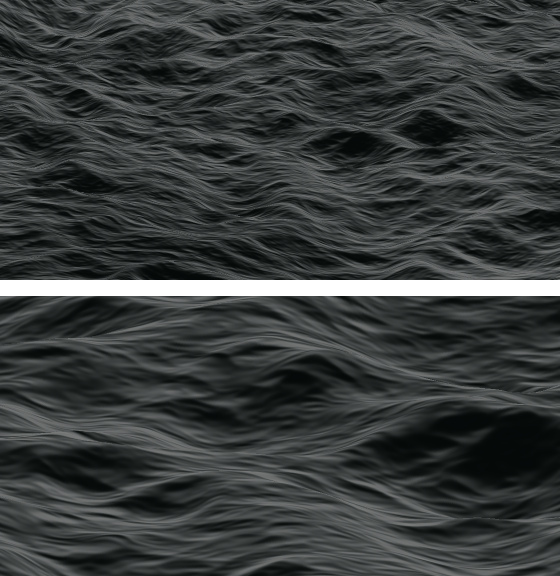
Top, the full canvas; bottom, a detail of the centre.
Write a Shadertoy shader that draws this texture.

```glsl
// Dark choppy sea under a dim sky, seen at a low angle.

vec2 hashGradient(vec2 cell) {
    vec3 h = fract(cell.xyx * vec3(0.1031, 0.1030, 0.0973));
    h += dot(h, h.yzx + 33.33);
    return 2.0 * fract((h.xx + h.yz) * h.zy) - 1.0;
}

float gradientNoise(vec2 p) {
    vec2 i = floor(p), f = p - i;
    vec2 u = f * f * f * (f * (f * 6.0 - 15.0) + 10.0);
    float a = dot(hashGradient(i), f);
    float b = dot(hashGradient(i + vec2(1, 0)), f - vec2(1, 0));
    float c = dot(hashGradient(i + vec2(0, 1)), f - vec2(0, 1));
    float d = dot(hashGradient(i + vec2(1, 1)), f - vec2(1, 1));
    return mix(mix(a, b, u.x), mix(c, d, u.x), u.y);
}

// Screen position to the foreshortened water plane
vec2 toWater(vec2 s) {
    vec2 q = vec2(s.x * (0.85 + 0.4 * s.y), 2.2 * s.y * (0.85 + 0.3 * s.y));
    q.y += 0.08 * sin(q.x * 3.0 + q.y * 1.7);
    return q;
}

// Sharp-crested waves; each octave is finer, flatter and sheared the other way
float waveHeight(vec2 q, int octaves) {
    vec2 p = q * vec2(1.5, 2.0) + 17.0;
    float height = 0.0, amplitude = 0.2, shear = 0.4;
    for (int i = 0; i < octaves; i++) {
        float g = gradientNoise(p);
        height -= amplitude * sqrt(g * g + 0.003);
        p = vec2(p.x * 1.8, p.y * 2.1 + shear * p.x) + 5.3;
        amplitude *= 0.45;
        shear = -shear;
    }
    return height;
}

// Nearest water row whose raised surface reaches the line of sight
float findSurface(vec2 s) {
    float near = s.y, far = s.y;
    for (int i = 0; i < 32; i++) {
        far = near + 0.007;
        if (far + waveHeight(toWater(vec2(s.x, far)), 3) >= s.y) break;
        near = far;
    }
    for (int i = 0; i < 5; i++) {
        float mid = 0.5 * (near + far);
        if (mid + waveHeight(toWater(vec2(s.x, mid)), 3) >= s.y) far = mid;
        else near = mid;
    }
    return far;
}

vec3 seaColor(vec2 s) {
    vec2 q = toWater(vec2(s.x, findSurface(s)));
    vec2 e = vec2(0.003, 0.0);
    vec2 slope = vec2(waveHeight(q + e.xy, 6) - waveHeight(q - e.xy, 6),
                      waveHeight(q + e.yx, 6) - waveHeight(q - e.yx, 6)) / (2.0 * e.x);

    // Faces turned to the viewer are dark, grazing ones mirror the sky
    float facing = 2.2 * slope.y + 0.6 * slope.x;
    float gust = gradientNoise(q * vec2(0.9, 1.6) + 40.0);
    float glow = (0.72 - facing) * 1.05 + 1.2 * gust + 0.6 * (s.y - 0.5);

    // Soft toe in the shadows, soft shoulder in the highlights
    float light = 0.03 + 0.16 * log(1.0 + exp(3.0 * (glow + 0.75))) / 3.0;
    light = min(light, 0.42 + 0.3 * (light - 0.42));
    return light + vec3(-0.013, 0.006, 0.003) * (1.0 - light);
}

void mainImage(out vec4 fragColor, in vec2 fragCoord) {
    // Four samples per pixel smooth the crests
    vec3 color = vec3(0.0);
    for (int i = 0; i < 4; i++) {
        vec2 offset = vec2(i & 1, i >> 1) * 0.5 - 0.25;
        vec2 s = (fragCoord + offset) / iResolution.y;
        s.x -= 0.5 * iResolution.x / iResolution.y;
        color += 0.25 * seaColor(s);
    }
    fragColor = vec4(color, 1.0);
}
```
